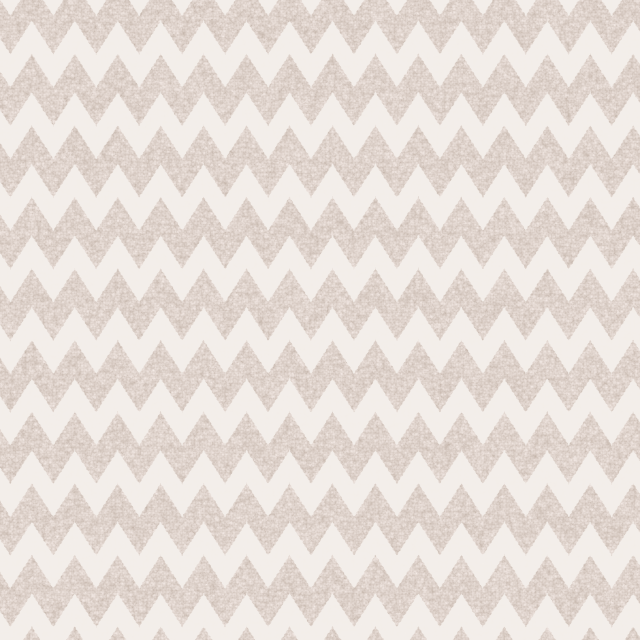
A Shadertoy shader for this pattern:

```glsl
// Off-white chevron bands printed on heathered beige linen.

const float TAU = 6.2831853;
const float ZIGZAGS = 14.9;       // repeats across
const float ROWS = 8.94;          // repeats down
const float PEAK_X = 0.741;       // horizontal phase of the peaks, in repeats
const float FIRST_ROW = 0.0585;   // band centre at a peak, from the top
const float RISE = 0.052;         // height from trough to peak
const float BAND = 0.052;         // vertical thickness of a band

const vec3 PRINT = vec3(0.953, 0.933, 0.916);
const vec3 LINEN_DARK = vec3(0.800, 0.745, 0.708);
const vec3 LINEN_LIGHT = vec3(0.932, 0.892, 0.872);

vec2 hash2(vec2 cell) {
    vec3 q = fract(cell.xyx * vec3(0.1031, 0.1030, 0.0973));
    q += dot(q, q.yzx + 33.33);
    return fract((q.xx + q.yz) * q.zy);
}

// Cellular noise: x = distance to the nearest point, y = random tone of its cell.
vec2 cellular(vec2 p) {
    vec2 base = floor(p);
    vec2 nearest = vec2(8.0, 0.0);
    for (int j = -1; j <= 1; j++) {
        for (int i = -1; i <= 1; i++) {
            vec2 cell = base + vec2(i, j);
            vec2 point = hash2(cell);
            float d = distance(p, cell + point);
            if (d < nearest.x) nearest = vec2(d, hash2(cell + 71.0).x);
        }
    }
    return nearest;
}

// Signed distance to the nearest chevron band, negative inside.
float chevron(vec2 p) {
    float drop = 1.0 - abs(2.0 * fract(p.x * ZIGZAGS - PEAK_X) - 1.0);
    float row = (1.0 - p.y - FIRST_ROW - RISE * drop) * ROWS;
    float offset = abs(fract(row + 0.5) - 0.5) / ROWS;
    float slope = 2.0 * RISE * ZIGZAGS;
    return (offset - 0.5 * BAND) / sqrt(1.0 + slope * slope);
}

// Slight raggedness where ink meets the threads.
float threadWobble(vec2 p) {
    return sin(p.y * TAU * 171.0 + 2.0 * sin(p.x * 83.0))
         + 0.6 * sin(p.x * TAU * 137.0 + 2.0 * sin(p.y * 61.0));
}

// Woven yarn: crossed slubs, a fine weave and sparse dark flecks.
vec3 linen(vec2 p) {
    vec2 weft = cellular(p * vec2(105.0, 260.0));
    vec2 warp = cellular(p * vec2(250.0, 115.0) + 37.0);
    float weave = sin(p.x * TAU * 170.0) * sin(p.y * TAU * 170.0);
    float mottling = sin(p.x * 47.0 + 2.0 * sin(p.y * 31.0))
                   * sin(p.y * 53.0 + 2.0 * sin(p.x * 37.0));
    float tone = 0.52 + 0.5 * (0.9 - weft.x - warp.x);
    tone += 0.28 * (weft.y - 0.5) + 0.28 * (warp.y - 0.5);
    tone += 0.09 * weave + 0.03 * mottling;
    float fleck = smoothstep(0.90, 0.97, warp.y) * smoothstep(0.55, 0.15, warp.x);
    return mix(LINEN_DARK, LINEN_LIGHT, tone - 0.35 * fleck);
}

void mainImage(out vec4 fragColor, in vec2 fragCoord) {
    vec2 uv = fragCoord / iResolution.y;
    float softness = 0.8 / iResolution.y;

    float edge = chevron(uv) + 0.0004 * threadWobble(uv);
    float ink = 1.0 - smoothstep(-softness, softness, edge);

    // The print lets a trace of the cloth through.
    vec3 cloth = linen(uv);
    vec3 print = PRINT + 0.03 * (cloth - 0.5 * (LINEN_DARK + LINEN_LIGHT));
    fragColor = vec4(mix(cloth, print, ink), 1.0);
}
```
